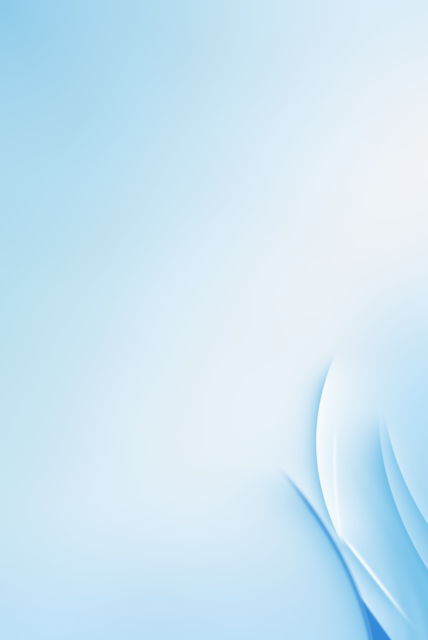
A WebGL 2 fragment shader for this background:

```glsl
#version 300 es
precision highp float;
// Pale blue studio backdrop: a diagonal sky gradient crossed by a warm white
// glow, with curved glassy blades rising from the lower right corner.
// Blades are bowed arcs; signed distance to each arc drives its shade and rim.

uniform vec2 u_resolution;
out vec4 outColor;

// Palette
const vec3 MIST   = vec3(0.73, 0.88, 0.935);
const vec3 PALE   = vec3(0.86, 0.93, 0.975);
const vec3 CORNER = vec3(0.53, 0.78, 0.92);
const vec3 GLOW   = vec3(0.945, 0.955, 0.965);
const vec3 FLOOR  = vec3(0.73, 0.875, 0.965);
const vec3 AQUA   = vec3(0.68, 0.86, 0.96);
const vec3 AZURE  = vec3(0.33, 0.70, 0.89);
const vec3 DEEP   = vec3(0.10, 0.48, 0.82);
const vec3 WHITE  = vec3(0.97, 0.985, 0.995);

// Glow axis and softness, in canvas widths
const vec2 GLOW_FROM = vec2(1.02, 1.13);
const vec2 GLOW_TO   = vec2(0.50, 0.50);
const float GLOW_WIDTH = 0.27;
const float MOTTLE = 0.012;
const float STRAND = 0.05;

vec2 hashGradient(vec2 cell) {
  float a = 6.2832 * fract(sin(dot(cell, vec2(127.1, 311.7))) * 4375.85);
  return vec2(cos(a), sin(a));
}

float gradientNoise(vec2 p) {
  vec2 i = floor(p), f = fract(p);
  vec2 u = f * f * f * (f * (f * 6.0 - 15.0) + 10.0);
  vec2 e = vec2(0.0, 1.0);
  float low  = mix(dot(hashGradient(i), f), dot(hashGradient(i + e.yx), f - e.yx), u.x);
  float high = mix(dot(hashGradient(i + e), f - e), dot(hashGradient(i + 1.0), f - 1.0), u.x);
  return mix(low, high, u.y);
}

// 1 below lo, 0 above hi
float fall(float lo, float hi, float x) { return 1.0 - smoothstep(lo, hi, x); }

float bell(float x, float width) { return exp(-x * x / (width * width)); }

// Bowed arc from top to foot: x = signed distance (right is positive), y = progress
vec2 arc(vec2 p, vec2 top, vec2 foot, float bow) {
  float t = (p.y - top.y) / (foot.y - top.y);
  float x = mix(top.x, foot.x, t) + bow * 4.0 * t * (1.0 - t);
  float slope = (foot.x - top.x + bow * 4.0 * (1.0 - 2.0 * t)) / (foot.y - top.y);
  return vec2((p.x - x) / sqrt(1.0 + slope * slope), t);
}

// Visibility along an arc, fading in from the top and out at the foot
float span(float t) { return smoothstep(0.0, 0.25, t) * fall(0.85, 1.08, t); }

// One-sided shade: crisp at the arc, feathered away on the positive side
float shade(float d, float feather, float px) {
  return smoothstep(-px, px, d) * exp(-max(d, 0.0) / feather);
}

vec3 backdrop(vec2 p) {
  vec3 c = mix(MIST, PALE, smoothstep(-0.1, 0.7, p.x + 0.45 * (1.0 - p.y)));
  vec2 q = (p - vec2(0.0, 1.5)) / vec2(0.38, 0.42);
  c = mix(c, CORNER, 0.85 * exp(-length(q) * 1.3));
  vec2 axis = GLOW_TO - GLOW_FROM;
  float along = clamp(dot(p - GLOW_FROM, axis) / dot(axis, axis), 0.0, 1.0);
  float away = length(p - GLOW_FROM - axis * along);
  c = mix(c, GLOW, bell(away, GLOW_WIDTH) * mix(0.95, 0.5, along));
  c = mix(c, FLOOR, 0.9 * fall(-0.05, 0.36, p.y));
  c = mix(c, AQUA, 0.85 * smoothstep(0.72, 1.03, p.x) * fall(0.45, 0.95, p.y));
  return c + MOTTLE * gradientNoise(p * 4.0);
}

void main() {
  vec2 p = gl_FragCoord.xy / u_resolution.x;
  float px = 1.0 / u_resolution.x;
  vec3 c = backdrop(p);

  vec2 wing  = arc(p, vec2(0.645, 0.416), vec2(0.869, 0.0), 0.035);
  vec2 blade = arc(p, vec2(0.791, 0.684), vec2(0.797, 0.230), -0.055);
  vec2 vein  = arc(p, vec2(0.785, 0.514), vec2(0.797, 0.230), -0.008);
  vec2 sweep = arc(p, vec2(0.791, 0.250), vec2(0.986, 0.0), 0.0);

  // Blue body in the corner, streaked along the blades
  float body = smoothstep(-0.02, 0.16, wing.x) * fall(0.05, 0.52, p.y);
  float strands = gradientNoise(vec2(wing.x * 38.0, p.y * 3.0));
  c = mix(c, AZURE, body * clamp(0.5 + strands * STRAND * 6.0, 0.0, 1.0));

  // Left wing: dark rim with smoke drifting to the lower left
  float wingSpan = smoothstep(0.0, 0.3, wing.y);
  c = mix(c, AZURE, 0.6 * wingSpan * shade(-wing.x, 0.045, px));
  c = mix(c, DEEP, 0.5 * wingSpan * bell(wing.x + 0.003, 0.006));
  c = mix(c, WHITE, 0.45 * span(wing.y) * shade(wing.x - 0.006, 0.035, px));

  // Main blade: shadow outside, white crescent inside
  float bladeSpan = span(blade.y);
  c = mix(c, AZURE, 0.6 * bladeSpan * shade(-blade.x, 0.018, px));
  c = mix(c, WHITE, 0.95 * bladeSpan * shade(blade.x, 0.05, px));
  c = mix(c, WHITE, 0.9 * span(vein.y) * bell(vein.x, 0.004));

  // Right blades: two nested edges with blue on their left
  for (int i = 0; i < 2; i++) {
    float k = float(i);
    vec2 top = vec2(0.885 + 0.013 * k, 0.55 - 0.01 * k);
    vec2 edge = arc(p, top, vec2(1.0, 0.164 + 0.106 * k), -0.031 + 0.014 * k);
    float show = smoothstep(0.0, 0.45, edge.y);
    c = mix(c, AZURE, (0.7 - 0.15 * k) * show * shade(-edge.x, 0.035 - 0.012 * k, px));
    c = mix(c, WHITE, 0.3 * show * shade(edge.x, 0.025, px));
  }

  // Lower sweep: bright rim over a blue underside
  float sweepSpan = smoothstep(0.0, 0.15, sweep.y) * fall(0.45, 0.95, sweep.y);
  c = mix(c, AZURE, 0.6 * sweepSpan * shade(-sweep.x, 0.02, px));
  c = mix(c, WHITE, 0.9 * sweepSpan * bell(sweep.x - 0.003, 0.005));

  // Saturated wedge at the foot
  vec2 wedge = arc(p, vec2(0.824, 0.125), vec2(0.914, 0.0), 0.0);
  float inside = smoothstep(-0.004, 0.006, wing.x) * fall(-0.004, 0.004, wedge.x);
  c = mix(c, DEEP, 0.85 * inside * smoothstep(0.0, 0.3, wedge.y));

  outColor = vec4(clamp(c, 0.0, 1.0), 1.0);
}
```
